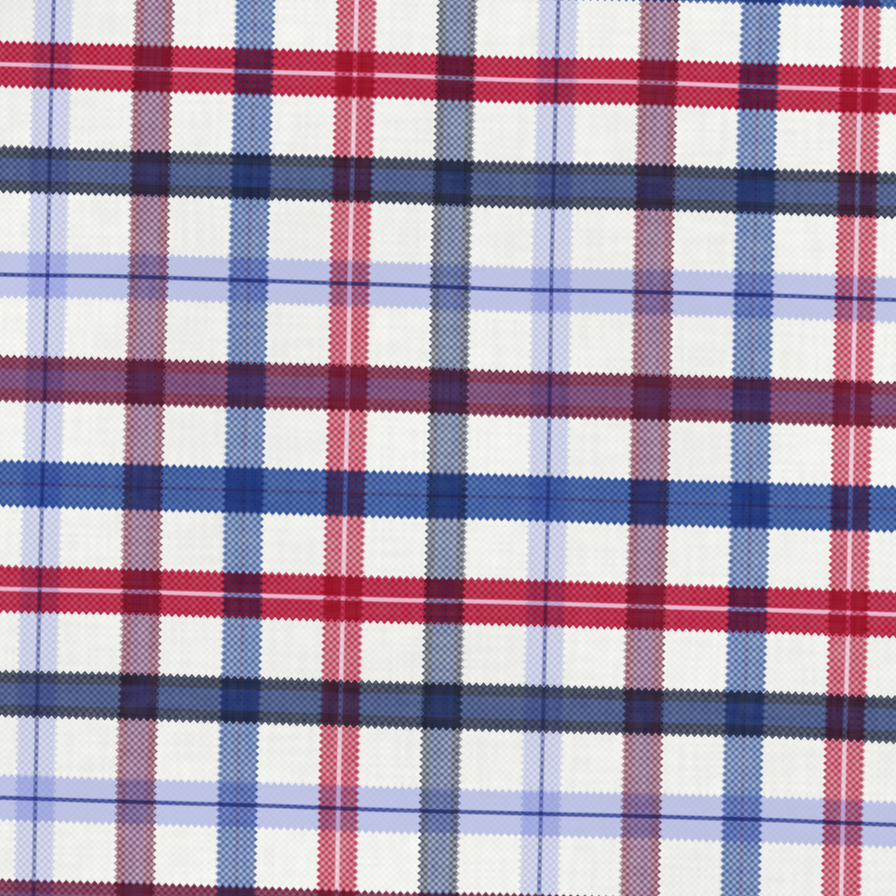
Give the GLSL for this texture, as a Shadertoy shader.

```glsl
// Woven tattersall check: five yarn stripes cycle in both directions on white.
// Each yarn set tints the ground; weft rows cover more strongly than warp columns,
// and a fine checker of thread crossings grains the tints and serrates the edges.

const float TAU = 6.2831853;

// Stripe order: pale blue, maroon, blue, red, charcoal.
const vec3 BODY[5] = vec3[5](
    vec3(0.74, 0.77, 0.96), vec3(0.43, 0.08, 0.20), vec3(0.11, 0.26, 0.59),
    vec3(0.71, 0.01, 0.14), vec3(0.13, 0.16, 0.25));
const vec3 CORE[5] = vec3[5](
    vec3(0.16, 0.21, 0.58), vec3(0.40, 0.17, 0.38), vec3(0.12, 0.16, 0.46),
    vec3(0.97, 0.72, 0.85), vec3(0.17, 0.25, 0.48));
const float CORE_HALF[5] = float[5](0.0022, 0.011, 0.0018, 0.0024, 0.012);

float hash(vec2 p) {
    return fract(sin(dot(p, vec2(127.1, 311.7))) * 43758.5453);
}

float noise(vec2 p) {
    vec2 i = floor(p), f = fract(p);
    f = f * f * (3.0 - 2.0 * f);
    return mix(mix(hash(i), hash(i + vec2(1, 0)), f.x),
               mix(hash(i + vec2(0, 1)), hash(i + vec2(1, 1)), f.x), f.y);
}

// Coverage of a band of the given half width, with soft edges.
float band(float d, float halfWidth, float soft) {
    return 1.0 - smoothstep(halfWidth - soft, halfWidth + soft, abs(d));
}

// Transmission of one yarn set; first is the index of the stripe at position 0.
vec3 stripes(float pos, float spacing, float first, float halfWidth,
             float teeth, float strength, float soft) {
    float id = round(pos / spacing);
    float d = pos - id * spacing;
    int kind = int(mod(id + first, 5.0));
    vec3 yarn = mix(BODY[kind], CORE[kind], band(d, CORE_HALF[kind], soft));
    float cover = band(d, halfWidth + 0.0016 * teeth, soft);
    return mix(vec3(1.0), yarn, cover * strength);
}

void mainImage(out vec4 fragColor, in vec2 fragCoord) {
    vec2 uv = fragCoord / iResolution.xy;
    float soft = max(0.0015, 0.8 / iResolution.y);

    // Slightly skewed cloth axes, measured from the top left, with a gentle wobble.
    vec2 p = vec2(uv.x, 1.0 - uv.y);
    vec2 cloth = vec2(p.x + 0.022 * p.y, p.y - 0.029 * p.x);
    cloth += 0.0022 * (vec2(noise(p * 7.0), noise(p * 7.0 + 31.0)) - 0.5);

    // Thread crossings and uneven yarn.
    vec2 thread = cloth * 126.0;
    vec2 wave = cos(TAU * thread);
    float weave = wave.x * wave.y;
    float slub = noise(thread * vec2(0.25, 2.0)) + noise(thread * vec2(2.0, 0.25)) - 1.0;

    // Warp columns and weft rows, alternating on the surface.
    vec3 warp = stripes(cloth.x - 0.059, 0.1128, 0.0, 0.0215, wave.y,
                        0.56 - 0.22 * weave + 0.08 * slub, soft);
    vec3 weft = stripes(cloth.y - 0.0716, 0.117, 3.0, 0.0252, wave.x,
                        0.81 + 0.13 * weave + 0.05 * slub, soft);

    // White ground with faint weave relief and soft shading.
    vec3 ground = vec3(0.935, 0.935, 0.92) + 0.018 * weave + 0.02 * slub;
    ground *= 0.985 + 0.03 * noise(p * 4.0 + 9.0);

    // A little scattered light keeps the crossings from going black.
    vec3 colour = ground * warp * weft;
    colour += vec3(0.02, 0.02, 0.04) * (1.0 - colour);
    fragColor = vec4(clamp(colour, 0.0, 1.0), 1.0);
}
```
